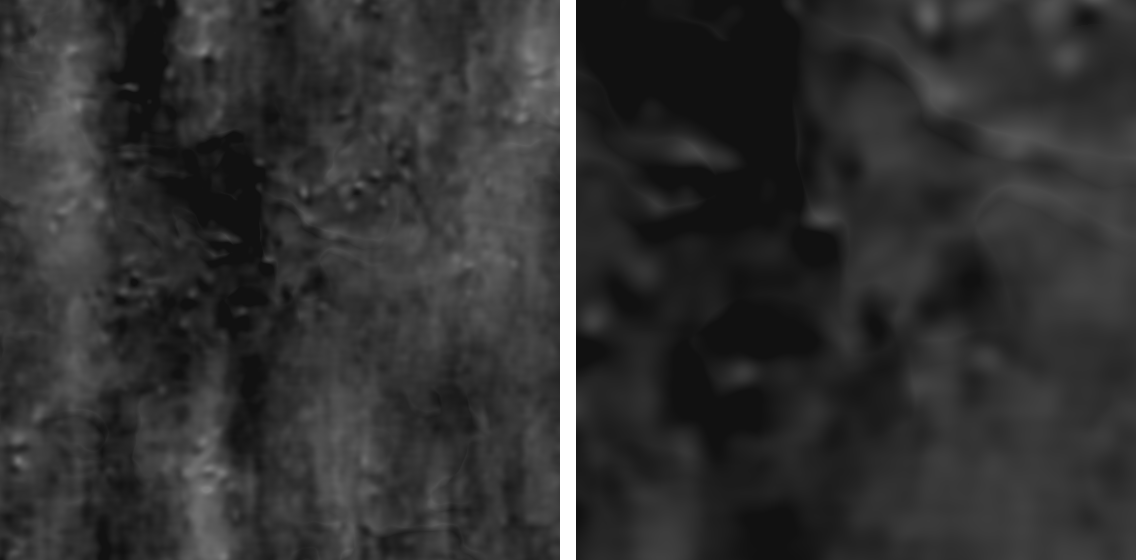
Left, the full canvas; right, a detail of the centre.
This texture is drawn by a WebGL 1 fragment shader. Its source:

```glsl
precision highp float;
// Dark weathered grey surface: vertical stains, soft curled ridges and small blurred grains.
uniform vec2 u_resolution;

float hash(vec2 p) {
  vec3 q = fract(vec3(p.xyx) * 0.1031);
  q += dot(q, q.yzx + 33.33);
  return fract((q.x + q.y) * q.z);
}

float noise(vec2 p) {
  vec2 cell = floor(p);
  vec2 f = fract(p);
  f = f * f * (3.0 - 2.0 * f);
  float low = mix(hash(cell), hash(cell + vec2(1.0, 0.0)), f.x);
  float high = mix(hash(cell + vec2(0.0, 1.0)), hash(cell + vec2(1.0)), f.x);
  return mix(low, high, f.y);
}

float fbm(vec2 p) {
  float sum = 0.0;
  float weight = 0.5;
  for (int i = 0; i < 4; i++) {
    sum += weight * noise(p);
    p = mat2(0.8, 0.6, -0.6, 0.8) * p * 2.03 + vec2(17.3, 9.1);
    weight *= 0.5;
  }
  return sum / 0.9375;
}

float softPatch(vec2 p, vec2 centre, vec2 radius) {
  vec2 d = (p - centre) / radius;
  return exp(-dot(d, d));
}

// Rounded crests along the mid level of a noise field.
float ridge(vec2 p, float scale) {
  float crest = 1.0 - abs(2.0 * noise(p * scale) - 1.0);
  return crest * crest * crest;
}

// Scattered blurred specks of varied shape, each with a darker side.
float grains(vec2 p, float scale, float density) {
  vec2 g = p * scale;
  vec2 base = floor(g);
  float sum = 0.0;
  for (int y = -1; y <= 1; y++) {
    for (int x = -1; x <= 1; x++) {
      vec2 cell = base + vec2(float(x), float(y));
      vec2 jitter = vec2(hash(cell + 3.7), hash(cell + 71.9));
      float pick = hash(cell + 29.3);
      float strength = step(1.0 - density, pick) * (0.25 + 0.75 * hash(cell + 53.1));
      vec2 radius = 0.24 + 0.22 * vec2(hash(cell + 91.7), hash(cell + 17.9));
      vec2 centre = cell + 0.1 + 0.8 * jitter;
      vec2 side = vec2(0.5 * (hash(cell + 37.1) - 0.5), 0.45);
      float light = softPatch(g, centre, radius);
      sum += strength * (light - 0.55 * softPatch(g, centre - side, radius * 1.2));
    }
  }
  return sum;
}

// Broad bright stains and dark hollows.
float stains(vec2 p) {
  float light = 0.16 * softPatch(p, vec2(0.115, 0.58), vec2(0.075, 0.55));
  light += 0.16 * softPatch(p, vec2(0.83, 0.58), vec2(0.15, 0.22));
  light += 0.2 * softPatch(p, vec2(0.98, 0.88), vec2(0.11, 0.16));
  light += 0.2 * softPatch(p, vec2(0.38, 0.07), vec2(0.055, 0.24));
  light += 0.16 * softPatch(p, vec2(0.61, 0.08), vec2(0.09, 0.2));
  light += 0.18 * softPatch(p, vec2(0.39, 0.97), vec2(0.055, 0.17));
  float dark = 0.14 * softPatch(p, vec2(0.43, 0.66), vec2(0.08, 0.2));
  dark += 0.11 * softPatch(p, vec2(0.33, 0.43), vec2(0.1, 0.15));
  dark += 0.13 * softPatch(p, vec2(0.48, 0.21), vec2(0.045, 0.2));
  dark += 0.11 * softPatch(p, vec2(0.24, 0.85), vec2(0.07, 0.2));
  dark += 0.1 * softPatch(p, vec2(0.23, 0.18), vec2(0.045, 0.22));
  dark += 0.1 * softPatch(p, vec2(0.03, 0.32), vec2(0.05, 0.12));
  return light - dark;
}

void main() {
  vec2 p = gl_FragCoord.xy / u_resolution;
  vec2 wobble = vec2(fbm(p * 9.0), fbm(p * 9.0 + 41.0)) - 0.5;

  // Stains with ragged outlines and cloudy mottling
  float tone = 0.18 + stains(p + 0.12 * wobble);
  tone += 0.22 * (fbm(p * vec2(10.0, 6.0) + 5.0) - 0.5);

  // Vertical streaks, strongest towards the top and bottom
  float streaking = mix(0.3, 1.0, smoothstep(0.08, 0.38, abs(p.y - 0.52)));
  vec2 bent = p + 0.02 * wobble;
  float streaks = 0.55 * noise(bent * vec2(24.0, 3.5) + 13.0) + 0.45 * noise(bent * vec2(58.0, 8.0));
  tone += 0.19 * streaking * (streaks - 0.5);

  // Curled ridges lit from above
  vec2 curl = p + 0.08 * wobble;
  float curlArea = softPatch(p, vec2(0.43, 0.63), vec2(0.24, 0.2));
  curlArea += 0.6 * smoothstep(0.45, 0.75, noise(p * 5.0 + 23.0));
  float relief = ridge(curl, 21.0) - 0.8 * ridge(curl + vec2(0.006, 0.016), 21.0);
  tone += 0.075 * curlArea * relief;

  // Clustered grains, lumps and a faint fine weave
  float cluster = 0.15 + 0.85 * smoothstep(0.38, 0.7, fbm(p * 6.0 + 67.0));
  tone += 0.19 * cluster * grains(p + 0.02 * wobble, 34.0, 0.3);
  tone += 0.11 * (0.35 + cluster) * (noise(curl * 42.0 + 7.0) - 0.5);
  tone += 0.045 * (noise(p * vec2(72.0, 56.0)) - 0.5);
  tone += 0.014 * (noise(p * vec2(30.0, 140.0)) - 0.5);

  gl_FragColor = vec4(vec3(clamp(tone, 0.065, 0.5)), 1.0);
}
```
